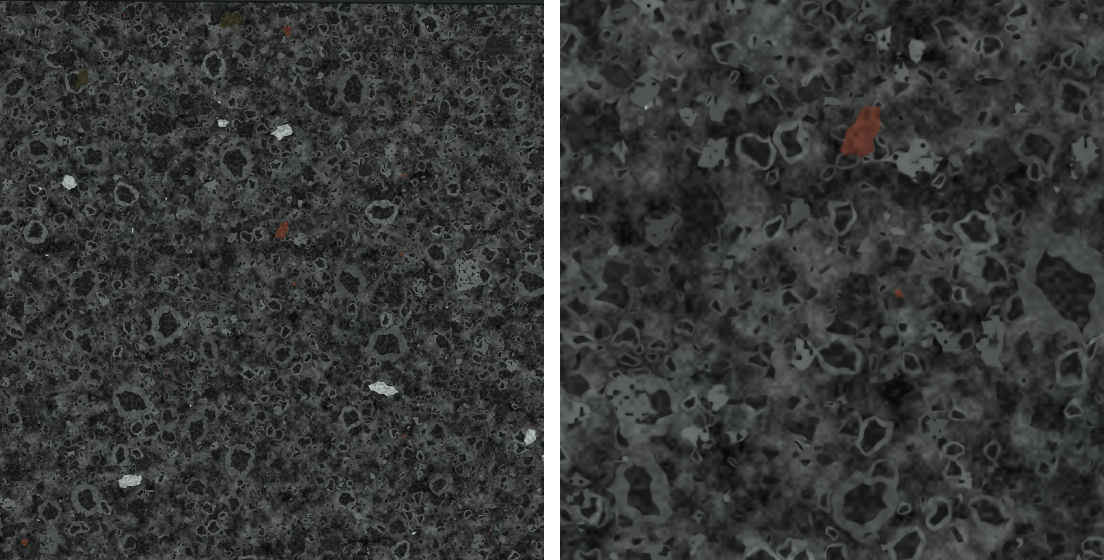
Left: the whole. Right: its middle third, enlarged.
This texture is drawn by a Shadertoy shader. Its source:

```glsl
// Dark speckled terrazzo stone: angular black chips, pale rims, gritty grey matrix.

const vec3 MATRIX_WARM = vec3(0.212, 0.208, 0.203);
const vec3 MATRIX_COOL = vec3(0.200, 0.217, 0.211);
const vec3 CHIP_BLACK = vec3(0.070, 0.073, 0.072);
const vec3 CHIP_DUSKY = vec3(0.140, 0.137, 0.132);
const vec3 PALE_LOW = vec3(0.260, 0.274, 0.266);
const vec3 PALE_HIGH = vec3(0.440, 0.465, 0.455);
const vec3 QUARTZ = vec3(0.680, 0.720, 0.715);
const vec3 RUST = vec3(0.400, 0.215, 0.165);
const vec3 OLIVE = vec3(0.210, 0.200, 0.120);
const vec3 SLATE = vec3(0.140, 0.165, 0.165);
const float MATRIX_CONTRAST = 0.56;
const float GRIT_SCALE = 300.0;   // grit cells per canvas height
const float RAGGEDNESS = 0.007;   // how far chip outlines wander
const float SOFTNESS = 0.0013;    // half width of chip edges

// Hash without sine
vec3 hash3(vec3 p) {
    p = fract(p * vec3(0.1031, 0.1030, 0.0973));
    p += dot(p, p.yxz + 33.33);
    return fract((p.xxy + p.yxx) * p.zyx);
}

float valueNoise(vec2 p, float seed) {
    vec2 i = floor(p), f = fract(p);
    f = f * f * (3.0 - 2.0 * f);
    float a = hash3(vec3(i, seed)).x;
    float b = hash3(vec3(i + vec2(1, 0), seed)).x;
    float c = hash3(vec3(i + vec2(0, 1), seed)).x;
    float d = hash3(vec3(i + vec2(1, 1), seed)).x;
    return mix(mix(a, b, f.x), mix(c, d, f.x), f.y);
}

float fbm(vec2 p, float seed) {
    float sum = 0.0, weight = 0.36, total = 0.0;
    for (int i = 0; i < 4; i++) {
        sum += weight * valueNoise(p, seed + float(i));
        total += weight;
        weight *= 0.78;
        p = p * 2.0 + 7.3;
    }
    return sum / total;
}

// Irregular convex polygon: the intersection of jittered half planes
float shardDistance(vec2 p, float radius, vec3 rnd) {
    float turn = rnd.x * 6.2832;
    vec2 axis = vec2(cos(turn), sin(turn));
    p = vec2(dot(p, axis), dot(p, vec2(-axis.y, axis.x)));
    p.y *= 1.0 + 0.8 * rnd.y * rnd.y;
    float d = -1.0;
    for (int k = 0; k < 6; k++) {
        float angle = (float(k) + 0.6 * fract(rnd.z * 7.0 + float(k) * 0.618)) * 1.0472;
        float reach = radius * mix(0.65, 1.1, fract(rnd.y * 9.0 + float(k) * 0.381));
        d = max(d, dot(p, vec2(cos(angle), sin(angle))) - reach);
    }
    return d;
}

float coverage(float d, float cells) {
    float soft = SOFTNESS * cells;
    return 1.0 - smoothstep(-soft, soft, d);
}

// Black, rimmed, pale and dusky chips scattered on a jittered grid
void paintChips(inout vec3 col, vec2 uv, float cells, float seed, float share, float grit) {
    vec2 g = uv * cells, base = floor(g);
    for (int j = -1; j <= 1; j++)
    for (int i = -1; i <= 1; i++) {
        vec2 id = base + vec2(i, j);
        vec3 place = hash3(vec3(id, seed));
        if (place.z > share) continue;
        vec3 kind = hash3(vec3(id, seed + 17.0));
        vec3 form = hash3(vec3(id, seed + 31.0));
        vec2 p = g - id - 0.2 - 0.6 * place.xy;
        float radius = mix(0.2, 0.43, kind.x * kind.x);
        float d = shardDistance(p, radius, form);
        vec3 pale = mix(PALE_LOW, PALE_HIGH, kind.z * (0.55 + 0.45 * grit));
        vec3 black = CHIP_BLACK + 0.13 * grit * grit;
        vec3 body = black;
        if (kind.y < 0.32) {
            float rim = mix(length(p) - 1.4 * radius, d - 0.3 * radius, 0.4);
            col = mix(col, pale * (0.86 + 0.25 * grit), 0.85 * coverage(rim, cells));
        } else if (kind.y > 0.85) {
            body = CHIP_DUSKY * (0.7 + 0.6 * grit);
        } else if (kind.y > 0.65) {
            body = mix(black * 1.6, pale, smoothstep(0.12, 0.4, grit));
        }
        col = mix(col, body, 0.92 * coverage(d, cells));
    }
}

// Rare quartz, rust and olive fragments
void paintAccents(inout vec3 col, vec2 uv, float cells, float seed, float share, float grit) {
    vec2 g = uv * cells, id = floor(g);
    vec3 place = hash3(vec3(id, seed));
    if (place.z > share) return;
    vec3 kind = hash3(vec3(id, seed + 17.0));
    vec2 p = g - id - 0.35 - 0.3 * place.xy;
    float d = shardDistance(p, mix(0.09, 0.25, kind.x * kind.x), kind.zxy);
    vec3 tint = kind.y < 0.5 ? QUARTZ : (kind.y < 0.8 ? RUST : OLIVE);
    col = mix(col, tint * (0.75 + 0.4 * grit), 0.9 * coverage(d, cells));
}

void mainImage(out vec4 fragColor, in vec2 fragCoord) {
    vec2 uv = fragCoord / iResolution.y;
    float grit = valueNoise(uv * GRIT_SCALE, 3.0);

    // Mottled matrix
    vec3 col = mix(MATRIX_WARM, MATRIX_COOL, valueNoise(uv * 38.0, 5.0));
    col += MATRIX_CONTRAST * (fbm(uv * 55.0, 11.0) - 0.5) * vec3(0.97, 1.02, 1.0);

    // Chips from fine to coarse, with ragged outlines
    vec2 wander = vec2(valueNoise(uv * 130.0, 21.0), valueNoise(uv * 130.0, 22.0)) - 0.5;
    vec2 q = uv + RAGGEDNESS * wander;
    paintChips(col, q, 88.0, 41.0, 0.65, grit);
    paintChips(col, q, 46.0, 82.0, 0.60, grit);
    paintChips(col, q, 25.0, 123.0, 0.48, grit);
    paintChips(col, q, 15.0, 164.0, 0.24, grit);
    paintAccents(col, q, 11.0, 205.0, 0.10, grit);
    paintAccents(col, q, 52.0, 246.0, 0.012, grit);

    // Slightly tilted slab edge along the top
    float edge = uv.y - 1.0 + 0.008 * uv.x;
    col = mix(col, SLATE, smoothstep(-0.001, 0.001, edge));
    col *= 1.0 - 0.5 * (1.0 - smoothstep(0.0005, 0.0025, abs(edge)));

    fragColor = vec4(clamp(col, 0.045, 1.0), 1.0);
}
```
